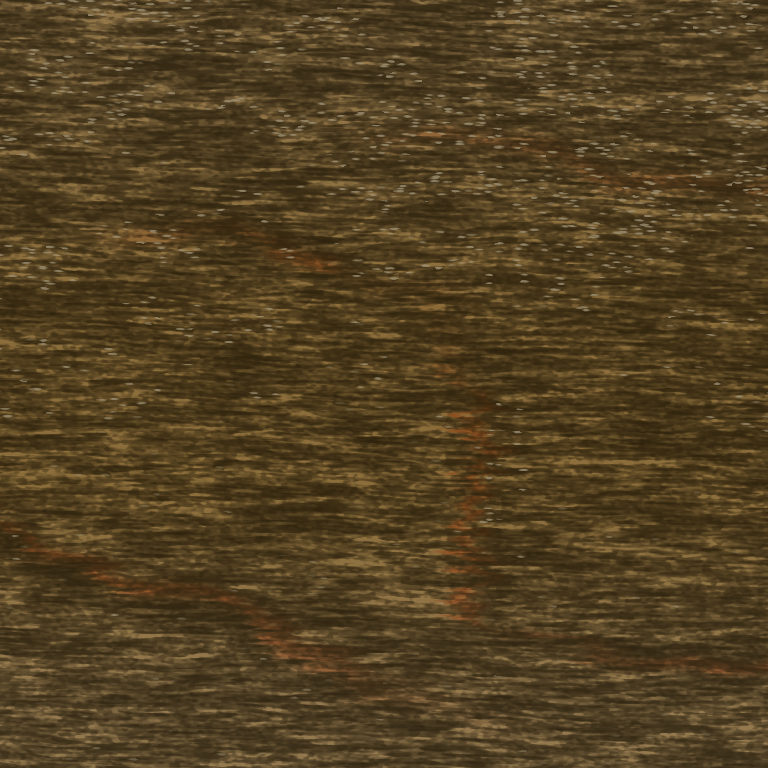
This texture is drawn by a WebGL 1 fragment shader. Its source:

```glsl
precision highp float;
uniform vec2 u_resolution;

#define MOTTLE_CELLS vec2(9.0, 34.0)
#define STREAK_CELLS vec2(13.0, 165.0)
#define FIBRE_CELLS vec2(36.0, 270.0)
#define SPECK_CELLS vec2(150.0, 310.0)
#define PORE_CELLS vec2(12.0, 190.0)
#define FLECK_CELLS vec2(62.0, 235.0)
#define TONE_MEAN 0.43
#define TONE_CONTRAST 2.0
#define PORE_DEPTH 0.42
#define FLECK_STRENGTH 0.75
#define GRAIN_TILT 0.03

const vec3 DARK_STAIN = vec3(0.155, 0.11, 0.025);
const vec3 GOLD_WOOD = vec3(0.49, 0.38, 0.19);
const vec3 RED_WOOD = vec3(0.49, 0.265, 0.09);
const vec3 GREY_SHEEN = vec3(0.022, 0.03, 0.05);
const vec3 SILVER = vec3(0.64, 0.59, 0.47);

vec3 hash3(vec2 cell) {
  vec3 h = fract(cell.xyx * vec3(0.1031, 0.1030, 0.0973));
  h += dot(h, h.yxz + 33.33);
  return fract((h.xxy + h.yzz) * h.zyx);
}

// Cellular noise: x = nearest distance, y = nearest id, z = blended cell value
vec3 cellular(vec2 p) {
  vec2 base = floor(p);
  vec2 nearest = vec2(8.0, 0.0);
  vec2 blend = vec2(0.0);
  for (int j = -1; j <= 1; j++) {
    for (int i = -1; i <= 1; i++) {
      vec2 cell = base + vec2(float(i), float(j));
      vec3 h = hash3(cell + 61.0);
      vec2 toSeed = cell + h.xy - p;
      float d2 = dot(toSeed, toSeed);
      float weight = exp(-6.0 * d2);
      blend += vec2(h.z * weight, weight);
      if (d2 < nearest.x) nearest = vec2(d2, h.z);
    }
  }
  return vec3(sqrt(nearest.x), nearest.y, blend.x / blend.y);
}

float bell(float x, float width) {
  return exp(-x * x / (width * width));
}

// Growth ring: x = red side, y = dark side of a signed distance
vec2 ring(float d, float width) {
  return vec2(bell(d - width, width), bell(d + width, width * 0.9));
}

void main() {
  vec2 uv = gl_FragCoord.xy / u_resolution.y;

  // Grain runs across, sinking gently to the right
  vec2 p = uv;
  p.y += GRAIN_TILT * uv.x + 0.002 * sin(uv.x * 9.0 + uv.y * 7.0)
       + 0.0007 * sin(uv.x * 31.0 - uv.y * 43.0);

  float mottle = cellular(p * MOTTLE_CELLS).z - 0.5;
  float streak = cellular(p * STREAK_CELLS + 17.0).z - 0.5;
  float fibre = cellular(p * FIBRE_CELLS + 5.0).z - 0.5;
  float speck = cellular(p * SPECK_CELLS + 23.0).z - 0.5;
  float cloud = cellular(uv * vec2(5.0, 8.0) + 31.0).z;
  vec3 pore = cellular(p * PORE_CELLS + 43.0);
  vec3 fleck = cellular(p * FLECK_CELLS + 71.0);

  // Growth rings with edges frayed along the grain
  vec2 r = uv;
  r.x += 0.04 * streak + 0.03 * fibre + 0.04 * mottle;
  r.y += 0.01 * sin(r.x * 17.0) + 0.005 * sin(r.x * 41.0) + 0.012 * mottle;
  float bend = 0.635 + 0.018 * sin(r.y * 19.0) - 0.12 * (r.y - 0.38);
  float inRise = smoothstep(0.15, 0.2, r.y) * (1.0 - smoothstep(0.58, 0.65, r.y));
  vec2 rings = ring(bend - r.x, 0.015) * inRise;
  rings += ring(0.72 - 0.28 * r.x * r.x - r.y, 0.013)
         * (1.0 - smoothstep(0.58, 0.66, r.x)) * smoothstep(0.0, 0.5, r.x);
  rings += ring(0.18 - 0.15 * (r.x - 0.67) - r.y, 0.009)
         * smoothstep(0.64, 0.69, r.x);
  rings += ring(r.y - 0.30 + 0.40 * r.x, 0.014)
         * (1.0 - smoothstep(0.3, 0.75, r.x));
  rings += 0.6 * ring(0.93 - 0.17 * r.x - r.y, 0.013) * smoothstep(0.35, 0.7, r.x);
  rings = min(rings, 1.0) * smoothstep(-0.1, 0.5, cloud);

  // Tone from layered grain, cut by long thin pores; exp keeps the darks soft
  float grain = 0.27 * mottle + 0.5 * streak + 0.7 * fibre + 0.45 * speck
              + 0.1 * (cloud - 0.5);
  float poreMask = (1.0 - smoothstep(0.08, 0.5, pore.x)) * smoothstep(0.4, 0.8, pore.y);
  float tone = TONE_MEAN * exp(TONE_CONTRAST * grain);
  tone *= (1.0 - PORE_DEPTH * poreMask) * (1.0 - 0.45 * rings.y);
  tone = min(tone + 0.06 * rings.x, 1.15);

  // Stain colour, reddened rings and a grey sheen toward top and bottom
  vec3 wood = mix(GOLD_WOOD, RED_WOOD, 0.9 * rings.x);
  vec3 color = mix(DARK_STAIN, wood, tone);
  float sheen = 1.0 - smoothstep(0.05, 0.4, uv.y)
              + 0.7 * smoothstep(0.55, 0.95, uv.y);
  color += GREY_SHEEN * (0.3 + sheen * (0.4 + 1.0 * tone));

  // Short silver flecks gather in patches, mostly in the upper half
  float patches = smoothstep(0.25, 0.75, 0.5 * cloud + 0.25 + 1.1 * mottle);
  float density = patches * (0.06 + 0.26 * smoothstep(0.35, 0.9, uv.y))
                + 0.16 * rings.y * smoothstep(0.1, 0.4, uv.y);
  float dash = 1.0 - smoothstep(0.12, 0.5, fleck.x + 0.3 * speck);
  float lit = 1.0 - smoothstep(density - 0.06, density + 0.01, fleck.y + 0.02);
  color = mix(color, SILVER, FLECK_STRENGTH * dash * lit);

  gl_FragColor = vec4(color, 1.0);
}
```
